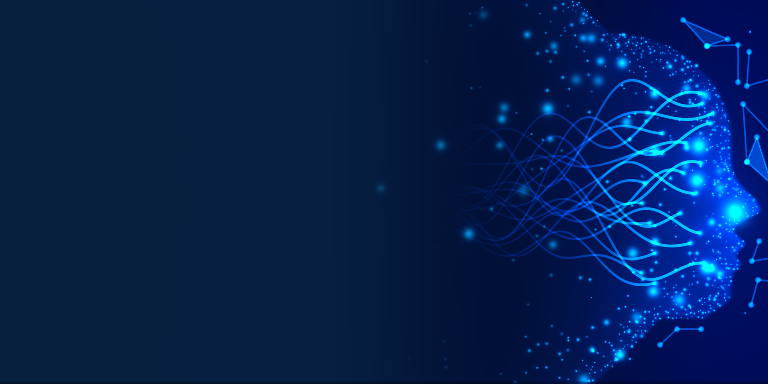
Reproduce this background procedurally as a WebGL 2 fragment shader.

```glsl
#version 300 es
precision highp float;
// Dark navy banner with a glowing particle profile, flowing threads and linked nodes at the right.
uniform vec2 u_resolution;
out vec4 outColor;

const vec3 NAVY = vec3(0.027, 0.125, 0.245);
const vec3 MIDNIGHT = vec3(0.004, 0.055, 0.20);
const vec3 INDIGO = vec3(0.0, 0.035, 0.32);
const vec3 BLUE = vec3(0.0, 0.25, 0.75);
const vec3 AZURE = vec3(0.0, 0.48, 0.88);
const vec3 CYAN = vec3(0.0, 0.86, 0.96);

vec3 hash3(vec2 cell, float seed) {
  vec3 q = fract(vec3(cell.xyx + seed) * vec3(0.1031, 0.1030, 0.0973));
  q += dot(q, q.yxz + 33.33);
  return fract((q.xxy + q.yzz) * q.zyx);
}

float bump(float x, float center, float width) {
  float d = (x - center) / width;
  return exp(-d * d);
}

// Depth behind the profile edge: positive inside, negative in front of it.
float profileDepth(vec2 p) {
  vec2 q = (p - vec2(1.59, 0.63)) / vec2(0.315, 0.285);
  float crown = (1.0 - length(max(q, 0.0))) * 0.3 + max(1.59 - p.x, 0.0);
  float noseWidth = p.y > 0.453 ? 0.062 : 0.03;
  float edge = 1.905 + 0.075 * bump(p.y, 0.453, noseWidth)
             + 0.035 * bump(p.y, 0.365, 0.024) + 0.025 * bump(p.y, 0.312, 0.02)
             - 0.07 * (1.0 - smoothstep(0.16, 0.23, p.y));
  float face = edge - p.x;
  float jaw = p.y - 0.17 + max(1.72 - p.x, 0.0);
  return p.y > 0.63 ? crown : min(face, jaw);
}

// Soft light with a bright core and a wide halo.
vec3 spark(vec2 p, vec2 center, float radius) {
  float r = length(p - center) / radius;
  return CYAN * exp(-r * r * 2.2) + BLUE * 0.55 * exp(-r * 1.5);
}

// Cellular scatter of sparks, crowded near the profile edge.
vec3 scatter(vec2 p, float scale, float radius, float falloff, float amount, float seed) {
  vec3 light = vec3(0.0);
  vec2 home = floor(p * scale);
  for (int j = -1; j <= 1; j++) {
    for (int i = -1; i <= 1; i++) {
      vec2 cell = home + vec2(i, j);
      vec3 h = hash3(cell, seed);
      vec3 k = hash3(cell, seed + 19.7);
      vec2 center = (cell + 0.1 + 0.8 * h.xy) / scale;
      float depth = profileDepth(center);
      float chance = amount * exp(-max(depth, 0.0) / falloff) * step(0.0, depth);
      float strength = (0.35 + 0.65 * k.y) * smoothstep(0.95, 1.7, center.x);
      float size = radius * (0.55 + 0.65 * k.x);
      float window = 1.0 - smoothstep(0.65, 1.0, length(p - center) * scale);
      light += step(h.z, chance) * strength * window * spark(p, center, size);
    }
  }
  return light;
}

float threadHeight(float x, vec3 h, float lane, float endX) {
  float t = clamp((x - 1.12) / (endX - 1.12), 0.0, 1.0);
  float path = mix(0.5 + 0.22 * (h.x - 0.5), mix(0.25, 0.77, lane), smoothstep(0.1, 1.0, t));
  float swing = sin(t * (6.0 + 4.0 * h.y) + h.z * 6.28) + 0.4 * sin(t * 12.0 + h.x * 6.28);
  return path + 0.42 * t * (1.0 - t) * swing * (0.4 + 0.6 * h.y);
}

vec3 threads(vec2 p, float pixel) {
  vec3 light = vec3(0.0);
  for (int i = 0; i < 20; i++) {
    vec3 h = hash3(vec2(i, 7), 3.1);
    float lane = (float(i) + 0.5) / 20.0;
    float endX = 1.66 + 0.2 * h.y;
    float y = threadHeight(p.x, h, lane, endX);
    float slope = (threadHeight(p.x + 0.002, h, lane, endX) - y) / 0.002;
    float d = abs(p.y - y) / sqrt(1.0 + slope * slope);
    float width = mix(0.0008, 0.0024, smoothstep(1.3, 1.8, p.x));
    float line = 1.0 - smoothstep(width, width + pixel, d);
    float fade = smoothstep(1.12, 1.75, p.x) * (1.0 - smoothstep(endX - pixel, endX + pixel, p.x));
    light += line * fade * mix(BLUE * 0.65, CYAN * 0.75, smoothstep(1.45, 1.8, p.x));
    light += spark(p, vec2(endX, mix(0.25, 0.77, lane)), 0.009) * 0.8;
  }
  return light;
}

float segment(vec2 p, vec2 a, vec2 b, float pixel) {
  vec2 ab = b - a;
  float d = length(p - a - ab * clamp(dot(p - a, ab) / dot(ab, ab), 0.0, 1.0));
  return 1.0 - smoothstep(0.0008, 0.0008 + pixel, d);
}

float side(vec2 p, vec2 a, vec2 b) {
  return (b.x - a.x) * (p.y - a.y) - (b.y - a.y) * (p.x - a.x);
}

// Three nodes joined by two links, with an optional tinted, closed face.
vec3 triad(vec2 p, vec2 a, vec2 b, vec2 c, float fill, float pixel) {
  float links = max(segment(p, a, b, pixel), segment(p, b, c, pixel));
  links = max(links, step(0.01, fill) * segment(p, c, a, pixel));
  float d = min(length(p - a), min(length(p - b), length(p - c)));
  float node = 1.0 - smoothstep(0.007 - pixel, 0.007 + pixel, d);
  vec3 s = vec3(side(p, a, b), side(p, b, c), side(p, c, a)) * sign(side(c, a, b));
  float inside = step(0.0, min(s.x, min(s.y, s.z)));
  return AZURE * (links * 0.55 + node + inside * fill);
}

void main() {
  vec2 p = gl_FragCoord.xy / u_resolution.y;
  p.x *= 2.0 * u_resolution.y / u_resolution.x;
  float pixel = 1.0 / u_resolution.y;

  // Backdrop and light behind the profile.
  vec3 color = mix(NAVY, MIDNIGHT, smoothstep(0.82, 1.32, p.x));
  color = mix(color, INDIGO, smoothstep(1.3, 1.95, p.x));
  float depth = profileDepth(p);
  float body = smoothstep(-0.008, 0.012, depth) * exp(-max(depth, 0.0) / 0.15);
  color += BLUE * body * (0.15 + 0.6 * bump(p.y, 0.46, 0.26));
  color += BLUE * 0.3 * exp(-length((p - vec2(1.85, 0.48)) * vec2(1.0, 0.7)) * 6.0);

  // Threads and particles, from fine dust to broad glows.
  color += threads(p, pixel);
  color += scatter(p, 95.0, 0.0032, 0.045, 0.85, 5.0);
  color += scatter(p, 42.0, 0.0055, 0.20, 0.45, 31.0);
  color += scatter(p, 15.0, 0.017, 0.27, 0.65, 67.0);

  // Leading glows and faint outliers.
  color += spark(p, vec2(1.915, 0.447), 0.042);
  color += spark(p, vec2(1.82, 0.62), 0.028);
  color += spark(p, vec2(1.815, 0.53), 0.026);
  color += spark(p, vec2(1.84, 0.302), 0.022);
  color += spark(p, vec2(1.221, 0.391), 0.019) * 0.5;
  color += spark(p, vec2(1.148, 0.622), 0.018) * 0.35;
  color += spark(p, vec2(1.307, 0.69), 0.016) * 0.5;
  color += spark(p, vec2(0.992, 0.51), 0.016) * 0.15;

  // Linked nodes in front of the profile.
  color += triad(p, vec2(1.779, 0.948), vec2(1.841, 0.88), vec2(1.895, 0.898), 0.25, pixel);
  color += triad(p, vec2(1.841, 0.88), vec2(1.922, 0.883), vec2(1.922, 0.786), 0.0, pixel);
  color += triad(p, vec2(1.951, 0.865), vec2(1.945, 0.776), vec2(2.01, 0.795), 0.0, pixel);
  color += triad(p, vec2(1.945, 0.578), vec2(1.971, 0.643), vec2(2.01, 0.52), 0.45, pixel);
  color += triad(p, vec2(1.945, 0.578), vec2(1.935, 0.729), vec2(2.01, 0.65), 0.0, pixel);
  color += triad(p, vec2(1.977, 0.372), vec2(1.958, 0.32), vec2(2.01, 0.328), 0.0, pixel);
  color += triad(p, vec2(1.956, 0.206), vec2(1.974, 0.271), vec2(2.01, 0.268), 0.0, pixel);
  color += triad(p, vec2(1.719, 0.102), vec2(1.763, 0.143), vec2(1.826, 0.143), 0.0, pixel);

  // Thin dark lower border.
  color *= mix(0.7, 1.0, smoothstep(0.004, 0.004 + 2.0 * pixel, p.y));
  outColor = vec4(min(color, vec3(1.0)), 1.0);
}
```
